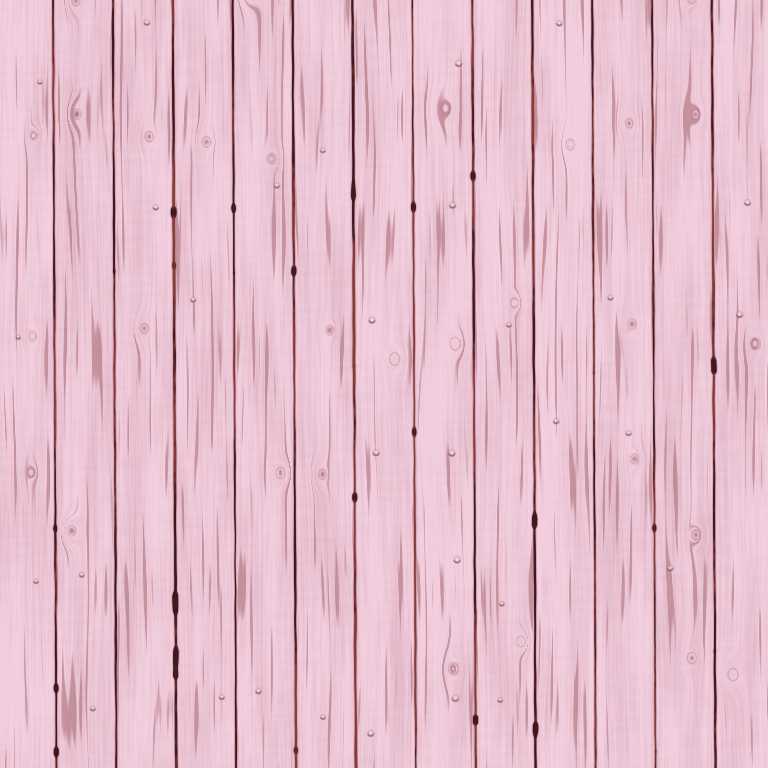
Reproduce this texture procedurally as a WebGL 2 fragment shader.

```glsl
#version 300 es
precision highp float;
// Painted pink timber wall: narrow upright planks with dark, uneven gaps.
// Stretched gradient noise makes the grain, which bends into rings at knots;
// hashed cells along every plank scatter the knots and nail heads.
uniform vec2 u_resolution;
out vec4 fragColor;

const float PLANKS = 12.82;       // planks across the canvas
const float FIRST_GAP = 0.0735;   // position of the first gap at the bottom
const float LEAN = 0.0045;        // sideways drift from bottom to top
const vec3 PAINT = vec3(0.945, 0.805, 0.865);
const vec3 HIGHLIGHT = vec3(0.975, 0.865, 0.915);
const vec3 WORN = vec3(0.85, 0.67, 0.735);
const vec3 CRACK = vec3(0.69, 0.46, 0.50);
const vec3 GAP_RED = vec3(0.52, 0.23, 0.22);
const vec3 GAP_DARK = vec3(0.25, 0.09, 0.12);

vec2 hash2(vec2 p) {
  vec3 q = fract(p.xyx * vec3(0.1031, 0.1030, 0.0973));
  q += dot(q, q.yzx + 33.33);
  return fract((q.xx + q.yz) * q.zy);
}

vec2 gradient(vec2 cell) {
  float angle = 6.2832 * hash2(cell).x;
  return vec2(cos(angle), sin(angle));
}

float gradientNoise(vec2 p) {
  vec2 i = floor(p), f = p - i;
  vec2 s = f * f * f * (f * (f * 6.0 - 15.0) + 10.0);
  vec2 e = vec2(1.0, 0.0);
  float low = mix(dot(gradient(i), f), dot(gradient(i + e), f - e), s.x);
  float high = mix(dot(gradient(i + e.yx), f - e.yx),
                   dot(gradient(i + e.xx), f - e.xx), s.x);
  return 1.4 * mix(low, high, s.y);
}

// Offset from a feature hashed into a cell of one plank; z tells if it exists.
vec3 scatter(vec2 local, float plank, float cellHeight, float chance, float seed) {
  float row = floor(local.y / cellHeight);
  vec2 place = hash2(vec2(plank + seed, row + seed * 1.7));
  float exists = step(hash2(vec2(row + seed, plank + 61.0)).x, chance);
  vec2 center = vec2((place.x - 0.5) * 0.55 / PLANKS,
                     (row + mix(0.25, 0.75, place.y)) * cellHeight);
  return vec3(local - center, exists);
}

// Sideways grain coordinate, curled into oval rings around a knot.
float curledGrain(float x, vec3 knot, float radius) {
  float r = length(knot.xy * vec2(1.0, 0.65));
  float pull = knot.z * exp(-r * r / (radius * radius));
  return mix(x, r, pull);
}

float streaks(float x, float y, float across, float along, float seed) {
  return gradientNoise(vec2(x * across + seed * 37.0, y * along + seed * 11.0));
}

// Pale nail head with a shaded lower rim.
vec3 addNail(vec3 color, vec3 nail, float radius, float pixel) {
  float d = length(nail.xy) - radius;
  float head = nail.z * smoothstep(pixel, -pixel, d);
  float rim = nail.z * smoothstep(0.0012 + pixel, 0.0, abs(d));
  float shade = smoothstep(0.4, -0.7, nail.y / radius);
  color = mix(color, HIGHLIGHT, 0.6 * head);
  return mix(color, CRACK * 0.85, rim * mix(0.25, 0.9, shade));
}

vec3 plankColor(vec2 local, float plank, float pixel) {
  vec2 trait = hash2(vec2(plank + 7.0, 19.0));
  float y = local.y, seed = plank + 20.0;

  // Grain with slow sway and knots
  vec3 knot = scatter(local, plank, 0.235, 0.55, 3.0);
  float size = mix(0.009, 0.015, trait.y);
  float sway = 0.006 * streaks(local.x, y, 14.0, 3.0, seed);
  float x = curledGrain(local.x + sway, knot, size);
  float coarse = streaks(x, y, 210.0, 4.0, seed);
  float relief = coarse - streaks(x + 0.0016, y, 210.0, 4.0, seed);
  float fine = streaks(x, y, 430.0, 15.0, seed + 5.0);
  float patches = streaks(local.x, y, 30.0, 5.0, seed + 9.0);
  float brush = streaks(local.x, y, 22.0, 150.0, seed + 13.0);

  // Paint tone, worn areas and raised ridges
  float wear = 0.2 + 0.2 * (trait.x - 0.5) + 0.38 * patches
             + 0.28 * coarse + 0.26 * fine + 0.10 * brush;
  vec3 color = mix(PAINT, WORN, clamp(wear, 0.0, 1.0));
  color = mix(color, HIGHLIGHT, clamp(0.55 * relief, 0.0, 0.6));

  // Thin broken cracks, denser in worn patches
  float split = streaks(x, y, 170.0, 6.5, seed + 17.0);
  float crack = smoothstep(0.36, 0.62, split + 0.22 * patches);
  color = mix(color, CRACK, 0.65 * crack);

  // Knot heart: an oval outline with a chipped core
  float oval = length(knot.xy * vec2(1.0, 0.8)) + 0.0012 * fine;
  float ring = smoothstep(0.0018, 0.0, abs(oval - 0.45 * size));
  float chip = smoothstep(0.004, 0.001, oval) * step(0.6, trait.x);
  color = mix(color, CRACK, knot.z * max(0.4 * ring, 0.75 * chip));

  vec3 nail = scatter(local, plank, 0.17, 0.45, 29.0);
  return addNail(color, nail, mix(0.0022, 0.0038, trait.y), pixel);
}

// Gap between planks: irregular width, rusty and black stretches, soft edges.
vec3 addGap(vec3 color, float offset, float y, float id, float pixel) {
  float wobble = 0.0006 * gradientNoise(vec2(id * 5.3, y * 28.0));
  float notch = smoothstep(0.50, 0.68, gradientNoise(vec2(id * 9.7, y * 24.0)));
  float halfWidth = mix(0.0009, 0.0017, hash2(vec2(id, 83.0)).x)
                  + 0.0005 * gradientNoise(vec2(id * 3.1, y * 9.0)) + 0.0022 * notch;
  float d = abs(offset + wobble) - halfWidth;
  float rust = smoothstep(-0.15, 0.3, gradientNoise(vec2(id * 7.9, y * 5.0))
             + 0.25 * gradientNoise(vec2(id, y * 70.0)));
  color = mix(color, CRACK, 0.5 * smoothstep(0.0022, 0.0, d));
  vec3 depth = mix(GAP_DARK, GAP_RED, rust * (1.0 - notch));
  return mix(color, depth, smoothstep(0.6 * pixel, -0.6 * pixel, d));
}

void main() {
  vec2 uv = gl_FragCoord.xy / u_resolution;
  float pixel = 1.0 / min(u_resolution.x, u_resolution.y);
  float across = (uv.x + LEAN * uv.y - FIRST_GAP) * PLANKS;
  float plank = floor(across), nearestGap = floor(across + 0.5);
  vec2 local = vec2((across - plank - 0.5) / PLANKS, uv.y);

  vec3 color = plankColor(local, plank, pixel);
  color = addGap(color, (across - nearestGap) / PLANKS, uv.y, nearestGap + 40.0, pixel);
  fragColor = vec4(color, 1.0);
}
```
